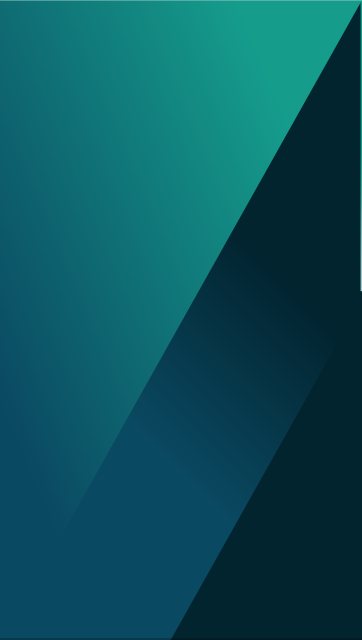
A WebGL 1 fragment shader for this background:

```glsl
precision mediump float;
// Slanted paper-like panels: a teal-to-blue sheet at the upper left, a band
// fading from blue to near-black below it, and a dark sheet at the lower right.
// Two parallel slanted edges split the canvas; linear ramps fill each part.

uniform vec2 u_resolution;

const vec3 TEAL = vec3(0.083, 0.610, 0.547);
const vec3 BLUE = vec3(0.040, 0.288, 0.385);
const vec3 DARK = vec3(0.008, 0.140, 0.185);
const vec3 PALE = vec3(0.62, 0.80, 0.79);

const float ASPECT = 0.5664;        // design width over height
const float SLANT = 0.562;          // x run of the edges per unit of height
const float UPPER_EDGE = 0.0045;    // where each edge meets the bottom
const float LOWER_EDGE = 0.267;

const vec2 SHEET_AXIS = vec2(0.92, 0.39);
const vec2 SHEET_RANGE = vec2(0.147, 0.726);
const vec2 BAND_AXIS = vec2(0.707, 0.707);
const vec2 BAND_RANGE = vec2(0.382, 0.712);

const float RIM = 0.0015;           // thickness of the top rim
const float RIGHT_RIM = 0.0022;     // thickness of the right rim
const float RIM_END = 0.545;        // lower end of the right rim

// Position along an axis, remapped from a range to 0..1
float ramp(vec2 p, vec2 axis, vec2 range) {
  return clamp((dot(p, axis) - range.x) / (range.y - range.x), 0.0, 1.0);
}

// Antialiased step over a signed distance
float cover(float d, float pixel) {
  return clamp(d / pixel + 0.5, 0.0, 1.0);
}

// Signed distance to a slanted edge, positive on its right
float slantedEdge(vec2 p, float base) {
  return (p.x - SLANT * p.y - base) / length(vec2(1.0, SLANT));
}

void main() {
  vec2 p = gl_FragCoord.xy / u_resolution * vec2(ASPECT, 1.0);
  float pixel = 1.0 / u_resolution.y;

  // Panels, from the upper left to the lower right
  vec3 sheet = mix(BLUE, TEAL, ramp(p, SHEET_AXIS, SHEET_RANGE));
  vec3 band = mix(BLUE, DARK, ramp(p, BAND_AXIS, BAND_RANGE));
  vec3 color = mix(sheet, band, cover(slantedEdge(p, UPPER_EDGE), pixel));
  color = mix(color, DARK, cover(slantedEdge(p, LOWER_EDGE), pixel));

  // Thin rims: teal turning pale on the right, pale on top, dim at the bottom
  float right = cover(p.x - ASPECT + RIGHT_RIM, pixel) * cover(p.y - RIM_END, pixel);
  color = mix(color, mix(PALE, TEAL, smoothstep(RIM_END, 0.8, p.y)), right);
  color = mix(color, PALE, 0.5 * cover(p.y - 1.0 + RIM, pixel));
  color *= 1.0 - 0.25 * cover(2.0 * RIM - p.y, pixel);

  gl_FragColor = vec4(color, 1.0);
}
```
